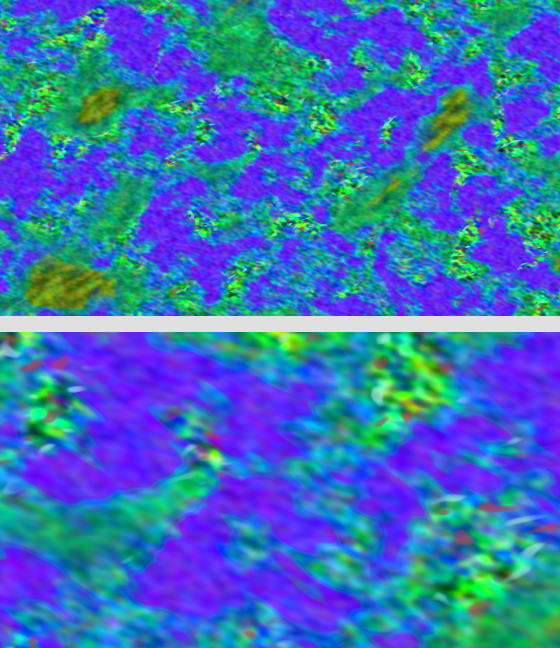
Top, the full canvas; bottom, a detail of the centre.
A WebGL 2 fragment shader for this texture map:

```glsl
#version 300 es
precision highp float;

uniform vec2 u_resolution;
out vec4 outColor;

const vec3 VIOLET = vec3(0.38, 0.15, 0.95);
const vec3 BLUE   = vec3(0.17, 0.39, 0.86);
const vec3 AZURE  = vec3(0.12, 0.54, 0.76);
const vec3 TEAL   = vec3(0.08, 0.60, 0.52);
const vec3 GREEN  = vec3(0.07, 0.65, 0.34);
const vec3 OLIVE  = vec3(0.37, 0.50, 0.08);
const vec3 LIME   = vec3(0.26, 0.86, 0.28);
const vec3 GLINT  = vec3(0.66, 0.94, 0.93);
const vec3 RUST   = vec3(0.70, 0.24, 0.32);

// Upper share of the terrain at which each ramp colour gives way to the next
const vec4 RAMP_EDGES = vec4(0.32, 0.52, 0.74, 0.88);
const float RAMP_SOFTNESS = 0.07;

const float STREAK_ANGLE = -0.59;
const float BAND_ANGLE = 0.55;
const vec2 STREAK_SCALE = vec2(1.9, 6.8);
const vec2 BAND_SCALE = vec2(2.3, 4.4);
const float BAND_WAVES = 16.0;
const float PLATEAU_LIFT = 1.0;
const float CLUMP_SCALE = 8.5;
const vec2 DETAIL_SCALE = vec2(14.0, 22.0);
const vec2 FEATHER_SCALE = vec2(11.0, 36.0);
const vec2 STRAND_SCALE = vec2(18.0, 76.0);
const vec2 FLECK_SCALE = vec2(32.0, 62.0);
const vec2 CREASE_SCALE = vec2(20.0, 40.0);
const vec2 SPECK_SCALE = vec2(58.0, 96.0);
const float WARP_SCALE = 6.0;
const float WARP_AMOUNT = 0.012;
const float NOISE_DEVIATION = 0.215;

vec2 gradient(vec2 cell, uint seed) {
    uvec2 v = uvec2(ivec2(cell)) + uvec2(seed * 747u, seed * 1291u);
    v = v * 1664525u + 1013904223u;
    v.x += v.y * 1664525u;
    v.y += v.x * 1664525u;
    v ^= v >> 16u;
    v.x += v.y * 1664525u;
    v.y += v.x * 1664525u;
    v ^= v >> 16u;
    float angle = float(v.x & 65535u) / 65536.0 * 6.28319;
    return vec2(cos(angle), sin(angle));
}

// Gradient noise scaled to a standard deviation of about one
float noise(vec2 p, uint seed) {
    vec2 cell = floor(p), f = p - cell, e = vec2(1.0, 0.0);
    vec2 w = f * f * f * (f * (f * 6.0 - 15.0) + 10.0);
    float low = mix(dot(gradient(cell, seed), f),
                    dot(gradient(cell + e.xy, seed), f - e.xy), w.x);
    float high = mix(dot(gradient(cell + e.yx, seed), f - e.yx),
                     dot(gradient(cell + e.xx, seed), f - e.xx), w.x);
    return mix(low, high, w.y) / NOISE_DEVIATION;
}

// Two octaves, to break up the even dots of a single one
float roughNoise(vec2 p, uint seed) {
    return 0.7 * (noise(p, seed) + noise(p * 0.43, seed + 20u));
}

// Coordinates along and across a direction
vec2 align(vec2 p, float angle) {
    vec2 d = vec2(cos(angle), sin(angle));
    return vec2(dot(p, d), dot(p, vec2(-d.y, d.x)));
}

vec3 heightRamp(float share) {
    vec4 w = smoothstep(RAMP_EDGES - RAMP_SOFTNESS, RAMP_EDGES + RAMP_SOFTNESS, vec4(share));
    vec3 color = mix(VIOLET, BLUE, w.x);
    color = mix(color, AZURE, w.y);
    color = mix(color, TEAL, w.z);
    return mix(color, GREEN, w.w);
}

void main() {
    vec2 p = gl_FragCoord.xy / u_resolution.y;
    vec2 warp = vec2(noise(p * WARP_SCALE, 1u), noise(p * WARP_SCALE, 2u));
    vec2 q = p + WARP_AMOUNT * warp;
    vec2 streakPos = align(q, STREAK_ANGLE);
    vec2 bandPos = align(q, BAND_ANGLE);

    // Broad smooth bands rising to the right
    float bend = noise(bandPos * 1.6, 3u);
    float band = 0.8 * noise(bandPos * BAND_SCALE, 4u)
               + 0.85 * cos(bandPos.y * BAND_WAVES + 1.3 * bend);
    float clump = noise(q * CLUMP_SCALE, 5u);
    float detail = noise(bandPos * DETAIL_SCALE, 6u);
    float plateau = smoothstep(0.6, 1.2, band + 0.15 * clump + 0.08 * detail);

    // Falling streaks broken up by clumps and feathered at the edges
    float strand = noise(align(p, STREAK_ANGLE) * STRAND_SCALE, 7u);
    float feather = noise(align(q, STREAK_ANGLE + 0.25) * FEATHER_SCALE, 14u);
    float terrain = 0.72 * noise(streakPos * STREAK_SCALE, 8u) + 0.55 * clump
                  + 0.36 * detail + 0.24 * feather + 0.22 * strand;
    float height = terrain * (1.0 - 0.62 * plateau) + PLATEAU_LIFT * plateau;
    float share = 1.0 / (1.0 + exp(-1.7 * height));
    vec3 color = heightRamp(share);

    // Coloured grain, strongest on the clumps
    vec2 speckPos = align(p, STREAK_ANGLE + 0.3) * SPECK_SCALE;
    vec3 speck = vec3(roughNoise(speckPos, 9u), roughNoise(speckPos, 10u),
                      roughNoise(speckPos, 11u));
    float core = smoothstep(0.8, 2.1, clump + 0.6 * detail) * (1.0 - plateau);
    color = mix(color, LIME, 0.85 * core * smoothstep(-1.4, 1.2, speck.g + 0.7 * feather));
    float grain = mix(0.05, 0.105, smoothstep(0.25, 0.6, share)) * (1.0 - 0.5 * plateau);
    color += (grain + 0.07 * core) * speck;

    // Pale and reddish flecks around the clumps
    float fleck = noise(align(q, 0.25) * FLECK_SCALE, 12u);
    float rough = smoothstep(0.1, 1.3, clump + 0.4 * detail) * (1.0 - 0.7 * plateau);
    color = mix(color, GLINT, 0.65 * rough * smoothstep(1.2, 2.2, fleck));
    color = mix(color, RUST, 0.65 * rough * smoothstep(1.2, 2.2, -fleck));

    // Shaded bands with creased olive tops
    float crease = noise(bandPos * CREASE_SCALE, 13u);
    color *= 1.0 + plateau * (0.08 * detail + 0.05 * crease - 0.05);
    vec3 top = OLIVE * (1.0 + 0.13 * crease + 0.08 * detail) + 0.045 * speck;
    color = mix(color, top, smoothstep(1.3, 1.6, band + 0.06 * detail + 0.04 * crease));

    outColor = vec4(clamp(color, 0.0, 1.0), 1.0);
}
```
